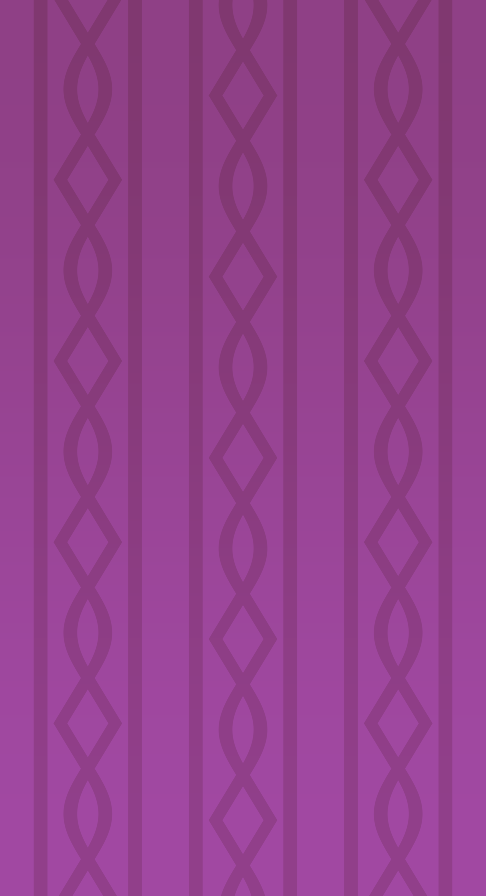
A Shadertoy shader for this pattern:

```glsl
// Lengths are fractions of the canvas height
const float COLUMN_SPACING = 0.1732;
const float LINK_PERIOD    = 0.2022;   // one diamond plus one lens
const float EVEN_PHASE     = 0.0846;   // diamond height in even columns
const float ODD_PHASE      = 0.1927;   // diamond height in odd columns
const float BAR_OFFSET     = 0.0527;
const float HALF_STROKE    = 0.0077;
const float DIAMOND_REACH  = 0.0306;
const float LENS_REACH     = 0.0195;

const vec3 GROUND_TOP    = vec3(0.560, 0.250, 0.525);
const vec3 GROUND_BOTTOM = vec3(0.632, 0.284, 0.637);
const vec3 LINE_TOP      = vec3(0.503, 0.218, 0.440);
const vec3 LINE_BOTTOM   = vec3(0.568, 0.247, 0.543);

const float PI = 3.14159265;

// Sideways reach of the mirrored strands; t = 0 at a diamond's centre
float strandReach(float t) {
    float a = abs(t);
    float diamond = DIAMOND_REACH * (1.0 - 4.0 * a);
    float lens = -LENS_REACH * cos(2.0 * PI * a);
    return a < 0.25 ? diamond : lens;
}

float stroke(float distanceToLine, float pixel) {
    return 1.0 - smoothstep(-0.5 * pixel, 0.5 * pixel, abs(distanceToLine) - HALF_STROKE);
}

void mainImage(out vec4 fragColor, in vec2 fragCoord) {
    float pixel = 1.0 / iResolution.y;
    vec2 p = vec2(fragCoord.x - 0.5 * iResolution.x, fragCoord.y) * pixel;

    // Columns, with alternate chains shifted vertically
    float column = floor(p.x / COLUMN_SPACING + 0.5);
    float x = abs(p.x - column * COLUMN_SPACING);
    float phase = mix(EVEN_PHASE, ODD_PHASE, mod(abs(column), 2.0));
    float t = fract((p.y - phase) / LINK_PERIOD + 0.5) - 0.5;

    // Side bars and linked chain
    float bars = stroke(x - BAR_OFFSET, pixel);
    float chain = stroke(x - strandReach(t), pixel);
    float lines = max(bars, chain);

    // Vertical shading
    float shade = smoothstep(0.0, 1.0, p.y);
    vec3 ground = mix(GROUND_BOTTOM, GROUND_TOP, shade);
    vec3 ink = mix(LINE_BOTTOM, LINE_TOP, shade);
    fragColor = vec4(mix(ground, ink, lines), 1.0);
}
```
